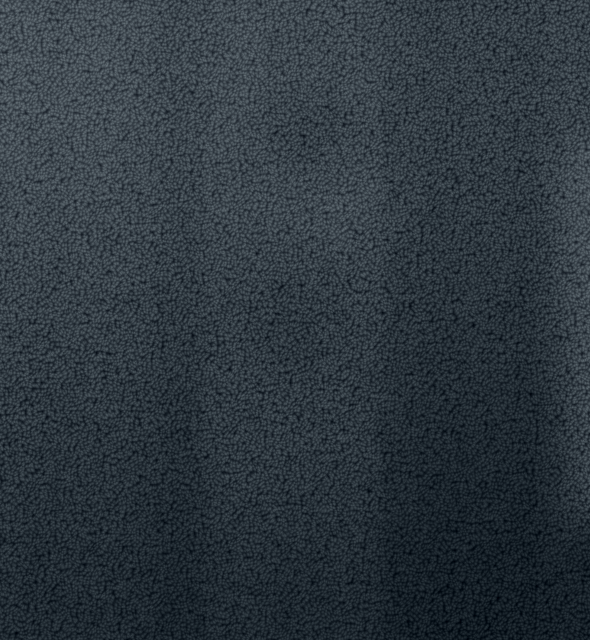
Write a Shadertoy shader that draws this texture.

```glsl
// Dark blue-grey pebbled sheet under soft, uneven light.
// Fine cellular noise, part height and part emboss, makes the grain; smooth
// ramps, vertical bands and broad blurred spots make the shading.
#define GRAIN_CELLS 198.0
#define GRAIN_RELIEF 0.185
#define LIGHT_STEP vec2(-0.20, 0.22)
#define EMBOSS_SHARE 0.55
#define CLUMP_DEPTH 0.028
#define BASE_LEVEL 0.107
#define TOP_LIGHT 0.138
#define RIGHT_FADE 0.044
#define BAND_DEPTH 0.017
#define EDGE_GLOW 0.090
#define WEAVE_DEPTH 0.007
#define STEEL_TINT vec3(0.0, 0.037, 0.067)

vec2 hash22(vec2 p) {
    vec3 q = fract(p.xyx * vec3(0.1031, 0.1030, 0.0973));
    q += dot(q, q.yzx + 33.33);
    return fract((q.xx + q.yz) * q.zy);
}

// Distance to the nearest scattered pebble centre
float cellular(vec2 p) {
    vec2 cell = floor(p), local = fract(p);
    float nearest = 4.0;
    for (int j = -1; j <= 1; j++) {
        for (int i = -1; i <= 1; i++) {
            vec2 offset = vec2(i, j);
            vec2 toCentre = offset + hash22(cell + offset) - local;
            nearest = min(nearest, dot(toCentre, toCentre));
        }
    }
    return sqrt(nearest);
}

// Pebble height around zero
float pebble(vec2 p) {
    return 0.46 - cellular(p);
}

// Slopes facing the upper left are bright, the opposite ones dark
float emboss(vec2 p) {
    return pebble(p + LIGHT_STEP) - pebble(p - LIGHT_STEP);
}

float spot(vec2 p, vec2 centre, vec2 radius) {
    vec2 d = (p - centre) / radius;
    return exp(-dot(d, d));
}

float band(float x, float left, float right, float blur) {
    return smoothstep(left - blur, left + blur, x)
         - smoothstep(right - blur, right + blur, x);
}

// Broad light over the sheet, p from 0 to 1 on both axes
float shading(vec2 p) {
    float light = BASE_LEVEL + TOP_LIGHT * smoothstep(-0.12, 0.95, p.y);
    light -= RIGHT_FADE * p.x;
    light += 0.022 * spot(p, vec2(0.08, 0.88), vec2(0.28, 0.35));

    // Vertical folds
    light -= BAND_DEPTH * band(p.x, 0.27, 0.335, 0.025);
    light += BAND_DEPTH * band(p.x, 0.345, 0.65, 0.012) * 0.7;
    light -= BAND_DEPTH * band(p.x, 0.66, 0.91, 0.025);
    light += 0.003 * sin(p.x * 47.0 + sin(p.x * 19.0));

    // Blurred dark and pale patches
    light -= 0.036 * spot(p, vec2(0.53, 0.79), vec2(0.09, 0.07));
    light += 0.026 * spot(p, vec2(0.56, 0.68), vec2(0.12, 0.09));
    light -= 0.022 * spot(p, vec2(0.48, 0.51), vec2(0.10, 0.10));
    light += 0.022 * spot(p, vec2(0.50, 0.30), vec2(0.16, 0.15));

    // Glow along the right edge
    float glowHeight = smoothstep(0.12, 0.24, p.y) * (1.0 - smoothstep(0.70, 0.85, p.y));
    return light + EDGE_GLOW * smoothstep(0.90, 1.02, p.x) * glowHeight;
}

void mainImage(out vec4 fragColor, in vec2 fragCoord) {
    vec2 sheet = fragCoord / iResolution.xy;
    vec2 p = fragCoord / iResolution.y;

    // Bent lattice keeps the pebbles irregular
    vec2 grainPos = p * GRAIN_CELLS;
    grainPos += 0.3 * sin(grainPos.yx * 0.73 + 1.7 * sin(grainPos * 0.31));

    // Two sizes of pebble, seen as height and as lit slopes
    float relief = pebble(grainPos) + EMBOSS_SHARE * emboss(grainPos);
    relief += 0.45 * pebble(grainPos.yx * 0.62 + 41.0);

    float light = shading(sheet);
    float grain = GRAIN_RELIEF * relief * mix(0.70, 1.12, smoothstep(0.07, 0.2, light));

    // Loose clumps of grain and a faint horizontal weave
    float clumps = CLUMP_DEPTH * (pebble(p * 47.0 + 7.0) + 0.6 * pebble(p * 21.0 + 3.0));
    float weave = WEAVE_DEPTH * sin(p.y * 402.0 + 0.6 * sin(p.x * 61.0));

    vec3 color = vec3(light + clumps + weave) + STEEL_TINT;
    color += grain * vec3(0.97, 1.03, 1.0);
    fragColor = vec4(clamp(color, 0.0, 1.0), 1.0);
}
```
